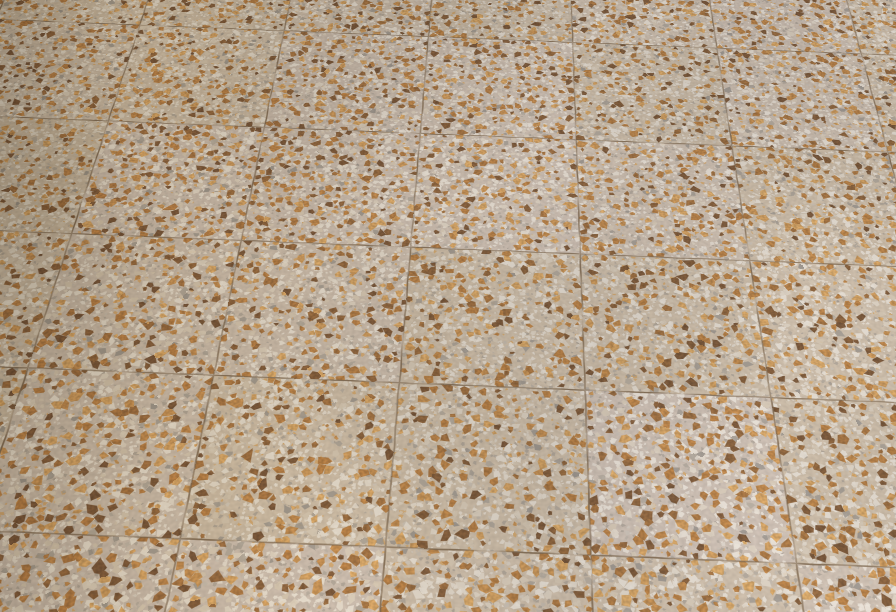
A Shadertoy shader for this texture:

```glsl
#define TILT 0.04
#define NEAR_SCALE 0.2882
#define SCALE_SLOPE 0.1194
#define JOINT_HALF_WIDTH 0.0045
#define AMBER_DENSITY 18.0
#define PALE_DENSITY 23.0
#define GRIT_DENSITY 41.0
#define AMBER_AMOUNT 0.56
#define PALE_AMOUNT 0.62
#define GRIT_AMOUNT 0.55
#define TILE_VARIATION 0.05

const float TAU = 6.2832;
const vec3 CEMENT = vec3(0.765, 0.708, 0.635);
const vec3 MARBLE = vec3(0.87, 0.845, 0.81);
const vec3 SAND = vec3(0.79, 0.74, 0.67);
const vec3 SLATE = vec3(0.55, 0.53, 0.51);
const vec3 HONEY = vec3(0.79, 0.61, 0.37);
const vec3 AMBER = vec3(0.67, 0.46, 0.24);
const vec3 UMBER = vec3(0.43, 0.30, 0.19);
const vec3 JOINT = vec3(0.48, 0.40, 0.31);

float hash(vec2 p) {
    vec3 q = fract(vec3(p.xyx) * 0.1031);
    q += dot(q, q.yzx + 33.33);
    return fract((q.x + q.y) * q.z);
}

vec2 hash2(vec2 p) {
    return vec2(hash(p), hash(p + 71.7));
}

float gradientAt(vec2 cell, vec2 offset) {
    float angle = TAU * hash(cell + 13.1);
    return dot(vec2(cos(angle), sin(angle)), offset);
}

float gradientNoise(vec2 p) {
    vec2 i = floor(p), f = p - i;
    vec2 w = f * f * f * (f * (f * 6.0 - 15.0) + 10.0);
    vec2 e = vec2(1.0, 0.0);
    return mix(mix(gradientAt(i, f), gradientAt(i + e, f - e), w.x),
               mix(gradientAt(i + e.yx, f - e.yx), gradientAt(i + 1.0, f - 1.0), w.x), w.y);
}

// Convex shard: five half planes at uneven angles and distances
float shard(vec2 q, vec2 id, float radius) {
    float d = -1.0;
    for (int k = 0; k < 5; k++) {
        vec2 h = hash2(id + 9.7 * float(k + 1));
        float angle = TAU * (float(k) + 0.75 * h.x) / 5.0 + TAU * hash(id + 4.4);
        d = max(d, dot(q, vec2(cos(angle), sin(angle))) - radius * (0.55 + 0.6 * h.y));
    }
    return d;
}

// Scattered shards, cut at the tile edge; returns distance in tiles and a random tone
vec2 chips(vec2 p, float density, float amount, float seed) {
    vec2 tile = floor(p), g = p * density, base = floor(g);
    vec2 nearest = vec2(1.0, 0.0);
    for (int j = -1; j <= 1; j++)
    for (int i = -1; i <= 1; i++) {
        vec2 cell = base + vec2(i, j);
        vec2 id = cell + 300.0 + seed;
        if (floor((cell + 0.5) / density) != tile || hash(id) > amount) continue;
        vec2 centre = cell + 0.5 + 0.75 * (hash2(id + 17.3) - 0.5);
        float radius = mix(0.2, 0.52, hash(id + 5.9));
        float d = shard(g - centre, id, radius);
        if (d < nearest.x) nearest = vec2(d, hash(id + 41.2));
    }
    return vec2(nearest.x / density, nearest.y);
}

float cover(float d, float soft) {
    return 1.0 - smoothstep(-soft, soft, d);
}

void mainImage(out vec4 fragColor, in vec2 fragCoord) {
    vec2 p = (fragCoord - 0.5 * iResolution.xy) / iResolution.y;

    // Perspective floor: one tile is one unit of floorPos
    float scale = NEAR_SCALE - SCALE_SLOPE * (p.y + TILT * p.x);
    vec2 floorPos = vec2((p.x - 0.133) / scale + 0.70, 13.44 - 3.169 / scale);
    float soft = max(0.8 / (scale * iResolution.y), 0.002);
    vec2 tile = floor(floorPos);
    float tileTone = hash(tile + 51.0) - 0.5;

    // Cement with fine grain
    vec3 col = CEMENT * (1.0 + 0.06 * gradientNoise(floorPos * 45.0));
    col = mix(col, col * vec3(0.98, 0.99, 1.04), smoothstep(-0.2, 0.4, tileTone));

    // Grit, pale marble with some slate, then amber stone
    vec2 c = chips(floorPos, GRIT_DENSITY, GRIT_AMOUNT, 7.0);
    vec3 stone = mix(mix(SLATE, CEMENT, 0.35), MARBLE, smoothstep(0.1, 0.5, c.y));
    col = mix(col, mix(stone, HONEY, step(0.86, c.y)), 0.75 * cover(c.x, soft));

    c = chips(floorPos, PALE_DENSITY, PALE_AMOUNT, 131.0);
    stone = mix(SAND, MARBLE, smoothstep(0.15, 0.8, c.y));
    stone = mix(stone, SLATE, step(c.y, 0.13) * (0.5 + 3.5 * c.y));
    col = mix(col, stone, 0.85 * cover(c.x, soft));

    c = chips(floorPos, AMBER_DENSITY, AMBER_AMOUNT + 0.16 * tileTone, 257.0);
    stone = mix(mix(UMBER, AMBER, smoothstep(0.0, 0.5, c.y)), HONEY, smoothstep(0.5, 1.0, c.y));
    stone *= 1.0 + 0.2 * gradientNoise(floorPos * 60.0);
    col = mix(col, stone, 0.92 * cover(c.x, soft));

    // Worn joints, wavering and partly filled
    vec2 wobble = 0.006 * vec2(gradientNoise(floorPos.yx * 6.0), gradientNoise(floorPos * 6.0 + 40.0));
    vec2 edge = abs(fract(floorPos + wobble + 0.5) - 0.5) - JOINT_HALF_WIDTH;
    vec2 wear = vec2(gradientNoise(floorPos * vec2(1.0, 5.0)), gradientNoise(floorPos * vec2(5.0, 1.0) + 20.0));
    vec2 line = vec2(cover(edge.x, soft), cover(edge.y, soft)) * clamp(0.6 + 1.1 * wear, 0.15, 0.9);
    col = mix(col, JOINT, max(line.x, line.y));

    // Room light: brighter lower right, warm and dim at the left and the top
    float light = 0.98 + 0.05 * p.x - 0.07 * p.y + 0.06 * gradientNoise(p * 2.5 + 8.0);
    light -= 0.10 * smoothstep(0.45, 0.8, -p.x);
    vec3 warmth = mix(vec3(1.0), vec3(1.0, 0.975, 0.92), smoothstep(0.3, -0.7, p.x));
    col *= light * warmth * (1.0 + TILE_VARIATION * tileTone);
    fragColor = vec4(clamp(col, 0.0, 1.0), 1.0);
}
```
